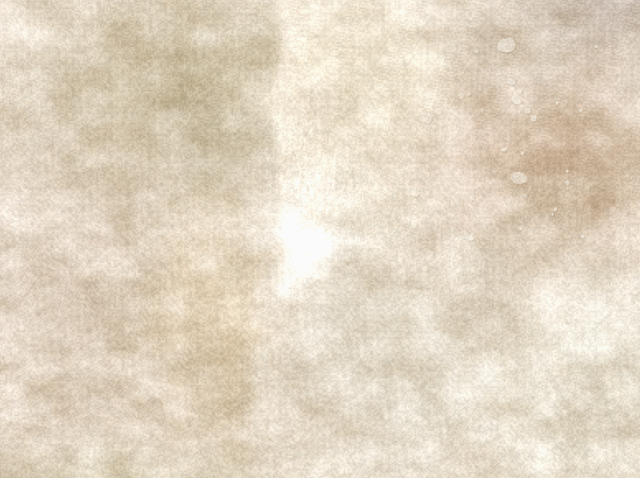
A Shadertoy shader for this texture:

```glsl
// Aged plaster or parchment: broad soft stains over a cream ground, with a pale
// vertical seam, worn panels, chips, scratches and cracks. Stains are warped
// gaussians; mottling, veins and paper grain come from layered value noise.

const vec3 CREAM = vec3(0.912, 0.868, 0.800);
const vec3 WARM_SHADE = vec3(0.85, 1.0, 1.25);   // darkening leans to ochre
const vec3 CHIP_WHITE = vec3(0.96, 0.94, 0.90);
const float STAIN_STRENGTH = 0.85;
const float CLOUD_CONTRAST = 0.20;
const float MOTTLE_CONTRAST = 0.22;
const float GRAIN_CONTRAST = 0.10;
const float GRAIN_SCALE = 290.0;
const float SEAM_X = 0.432;
const int STAINS = 10;
const int CHIPS = 30;
const int SCRATCHES = 12;

// Stain centre (xy) and radius (zw), as fractions of the canvas
const vec4 STAIN_PLACE[STAINS] = vec4[STAINS](
    vec4(0.08, 0.35, 0.26, 0.40), vec4(0.28, 0.81, 0.19, 0.21),
    vec4(0.34, 0.33, 0.09, 0.23), vec4(0.57, 0.84, 0.12, 0.30),
    vec4(0.87, 0.67, 0.19, 0.19), vec4(1.00, 1.00, 0.20, 0.14),
    vec4(0.60, 0.24, 0.15, 0.24), vec4(0.93, 0.18, 0.20, 0.28),
    vec4(0.485, 0.49, 0.05, 0.16), vec4(0.16, 0.00, 0.20, 0.07));
const vec3 STAIN_TINT[STAINS] = vec3[STAINS](
    vec3(0.93, 0.88, 0.83), vec3(0.77, 0.72, 0.60),
    vec3(0.84, 0.76, 0.63), vec3(0.94, 0.90, 0.81),
    vec3(0.80, 0.70, 0.60), vec3(0.78, 0.73, 0.70),
    vec3(0.93, 0.91, 0.86), vec3(0.89, 0.86, 0.79),
    vec3(0.98, 0.97, 0.95), vec3(0.85, 0.81, 0.71));

float hash(vec2 p) {
    return fract(sin(dot(p, vec2(127.1, 311.7))) * 43758.5453);
}

float noise(vec2 p) {
    vec2 i = floor(p), f = fract(p);
    f = f * f * (3.0 - 2.0 * f);
    return mix(mix(hash(i), hash(i + vec2(1, 0)), f.x),
               mix(hash(i + vec2(0, 1)), hash(i + vec2(1, 1)), f.x), f.y);
}

float fbm(vec2 p) {
    float sum = 0.0, amp = 0.516;
    for (int i = 0; i < 5; i++) {
        sum += amp * noise(p);
        p = mat2(1.6, 1.2, -1.2, 1.6) * p + 17.3;
        amp *= 0.5;
    }
    return sum;
}

// Soft-edged box, 1 inside and 0 outside
float panel(vec2 p, vec2 low, vec2 high, vec2 blur) {
    vec2 m = smoothstep(low - blur, low + blur, p)
           * (1.0 - smoothstep(high - blur, high + blur, p));
    return m.x * m.y;
}

float segmentDistance(vec2 p, vec2 a, vec2 b) {
    vec2 d = b - a;
    return length(p - a - d * clamp(dot(p - a, d) / dot(d, d), 0.0, 1.0));
}

void mainImage(out vec4 fragColor, in vec2 fragCoord) {
    vec2 uv = fragCoord / iResolution.xy;
    vec2 aspect = vec2(iResolution.x / iResolution.y, 1.0);
    vec2 p = uv * aspect;

    // Shared noise layers
    float cloud = fbm(p * vec2(4.0, 5.0) + 3.1);
    float mottle = fbm(p * vec2(17.0, 23.0) + 9.7);
    vec2 ragged = vec2(fbm(p * 9.0 + 31.0), fbm(p * 9.0 + 57.0)) - 0.5;
    vec2 worn = uv + ragged * vec2(0.03, 0.06);

    // Broad stains; the olive one stops at the seam
    vec3 color = CREAM;
    float rightOfSeam = smoothstep(SEAM_X - 0.008, SEAM_X + 0.012, worn.x);
    for (int i = 0; i < STAINS; i++) {
        vec2 d = (uv + ragged * 0.16 - STAIN_PLACE[i].xy) / STAIN_PLACE[i].zw;
        float w = exp(-dot(d, d)) * clamp(0.4 + 1.2 * cloud, 0.0, 1.0);
        if (i == 1) w *= 1.0 - rightOfSeam;
        color = mix(color, STAIN_TINT[i], w * STAIN_STRENGTH);
    }

    // Seam light and worn rectangular panels
    float seam = rightOfSeam * (1.0 - smoothstep(0.45, 0.56, uv.x))
               * smoothstep(0.15, 0.5, uv.y);
    color += 0.030 * seam;
    color += 0.035 * panel(worn, vec2(0.445, 0.40), vec2(0.515, 0.60), vec2(0.01, 0.05));
    color -= 0.030 * WARM_SHADE * panel(worn, vec2(0.80, 0.53), vec2(1.1, 0.77), vec2(0.008, 0.02));
    color -= 0.022 * WARM_SHADE * panel(worn, vec2(0.285, 0.12), vec2(0.40, 0.44), vec2(0.008, 0.06));
    color -= 0.025 * panel(worn, vec2(0.28, 0.62), vec2(SEAM_X, 0.78), vec2(0.012, 0.03));

    // Clouding, mottling and faint woven streaks
    color += (cloud - 0.5) * CLOUD_CONTRAST * WARM_SHADE;
    color += (mottle - 0.5) * MOTTLE_CONTRAST * WARM_SHADE;
    color += (noise(p * vec2(70.0, 5.0)) + noise(p * vec2(12.0, 130.0)) - 1.0) * 0.016;

    // Slanted brush marks in the lower right
    float brush = noise(mat2(0.88, -0.48, 0.48, 0.88) * p * vec2(9.0, 9.0) * 1.0
                        + vec2(p.x * 60.0 + p.y * 32.0, 0.0));
    color += (brush - 0.5) * 0.055 * panel(worn, vec2(0.78, 0.04), vec2(0.99, 0.27), vec2(0.05));

    // Upright cracks in the pale seam, thin veins elsewhere
    float crack = 1.0 - smoothstep(0.0, 0.025, abs(fbm(p * vec2(24.0, 5.0)) - 0.5));
    float vein = 1.0 - smoothstep(0.0, 0.02, abs(fbm(p * 11.0 + 71.0) - 0.5));
    color -= WARM_SHADE * (0.045 * crack * seam + 0.028 * vein * smoothstep(0.4, 0.7, mottle));

    // Pale scratches near the middle
    for (int i = 0; i < SCRATCHES; i++) {
        vec2 r = vec2(hash(vec2(i, 2.3)), hash(vec2(i, 5.9)));
        vec2 a = mix(vec2(0.40, 0.40), vec2(0.68, 0.72), r) * aspect;
        vec2 b = a + vec2(0.06 * r.y - 0.015, 0.05 + 0.13 * r.x);
        float d = segmentDistance(p + ragged * 0.025, a, b);
        color += 0.035 * (1.0 - smoothstep(0.0006, 0.0026, d)) * smoothstep(0.3, 0.6, mottle);
    }

    // Flaked chips in the upper right, each with a shaded lower rim
    for (int i = 0; i < CHIPS; i++) {
        vec2 r = vec2(hash(vec2(i, 11.7)), hash(vec2(i, 23.1)));
        float size = mix(0.003, 0.014, pow(hash(vec2(i, 37.9)), 3.0));
        vec2 d = p - mix(vec2(0.64, 0.50), vec2(0.95, 0.93), r) * aspect + ragged * 0.04;
        float fill = 1.0 - smoothstep(size - 0.002, size + 0.002, length(d));
        float rim = 1.0 - smoothstep(size, size + 0.003, length(d + vec2(-0.001, 0.002)));
        color -= 0.05 * WARM_SHADE * rim * (1.0 - fill);
        color = mix(color, CHIP_WHITE, fill * mix(0.3, 0.75, r.x));
    }

    // Fine paper grain, slightly tinted
    float grain = noise(p * GRAIN_SCALE) + 0.5 * noise(p * GRAIN_SCALE * 0.47) - 0.75;
    float tint = noise(p * GRAIN_SCALE * 0.8 + 91.0) - 0.5;
    color += grain * GRAIN_CONTRAST + tint * vec3(0.012, -0.004, -0.012);

    fragColor = vec4(clamp(color, 0.0, 0.985), 1.0);
}
```
